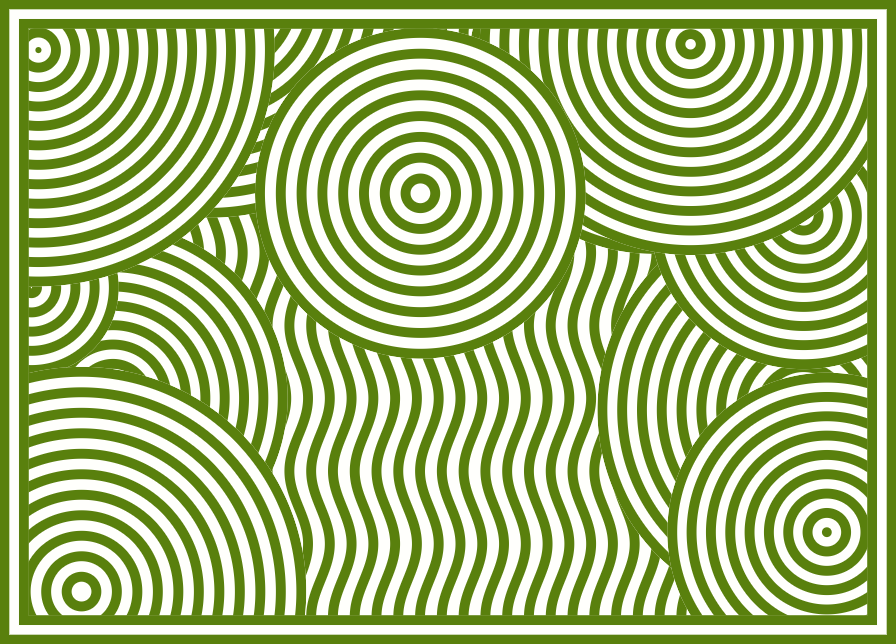
A WebGL 2 fragment shader for this pattern:

```glsl
#version 300 es
precision highp float;
// Overlapping ringed discs on wavy vertical stripes, inside a double green frame.
uniform vec2 u_resolution;
out vec4 fragColor;

const float HALF_LINE = 0.0425;

// Discs from back to front: centre x, centre y, radius, ring spacing
const vec4 DISCS[11] = vec4[11](
  vec4(6.90, 2.01, 1.77, 0.170),
  vec4(5.60, 4.93, 1.58, 0.165),
  vec4(1.80, 5.61, 1.95, 0.168),
  vec4(0.97, 2.11, 1.50, 0.166),
  vec4(6.90, 3.68, 1.32, 0.164),
  vec4(5.93, 5.15, 1.81, 0.168),
  vec4(0.27, 3.06, 0.75, 0.165),
  vec4(0.33, 5.10, 2.03, 0.167),
  vec4(0.70, 0.45, 1.93, 0.176),
  vec4(7.10, 0.96, 1.37, 0.166),
  vec4(3.61, 3.87, 1.42, 0.1786));

// Distance to the nearest line centre in a row of evenly spaced lines
float lineDistance(float x, float spacing) {
  return abs(mod(x + 0.5 * spacing, spacing) - 0.5 * spacing);
}

// Antialiased coverage of a signed distance
float coverage(float d, float pixel) {
  return clamp(0.5 - d / pixel, 0.0, 1.0);
}

float wavyStripes(vec2 p, float pixel) {
  float phase = 6.28319 * (p.y - 2.11) / 1.25;
  float slope = 0.4 * sin(phase);
  float d = lineDistance(p.x - 2.565 - 0.08 * cos(phase), 0.187);
  return coverage(d * inversesqrt(1.0 + slope * slope) - HALF_LINE, pixel);
}

void main() {
  // The canvas is 5.53 units high
  float pixel = 5.53 / u_resolution.y;
  vec2 p = gl_FragCoord.xy * pixel;
  vec2 size = u_resolution * pixel;

  float ink = wavyStripes(p, pixel);

  // Each disc hides what lies below; its rings are counted from the rim
  for (int i = 0; i < 11; i++) {
    vec4 disc = DISCS[i];
    float depth = disc.z - distance(p, disc.xy);
    float rings = coverage(lineDistance(depth - HALF_LINE, disc.w) - HALF_LINE, pixel);
    ink = mix(ink, rings, coverage(-depth, pixel));
  }

  // Frame of two green bands with a white gap
  vec2 inset = min(p, size - p);
  float edge = min(inset.x, inset.y);
  float bands = coverage(lineDistance(edge - 0.0375, 0.168) - HALF_LINE, pixel);
  ink = mix(ink, bands, coverage(edge - 0.248, pixel));

  fragColor = vec4(mix(vec3(1.0, 1.0, 0.99), vec3(0.35, 0.50, 0.05), ink), 1.0);
}
```
